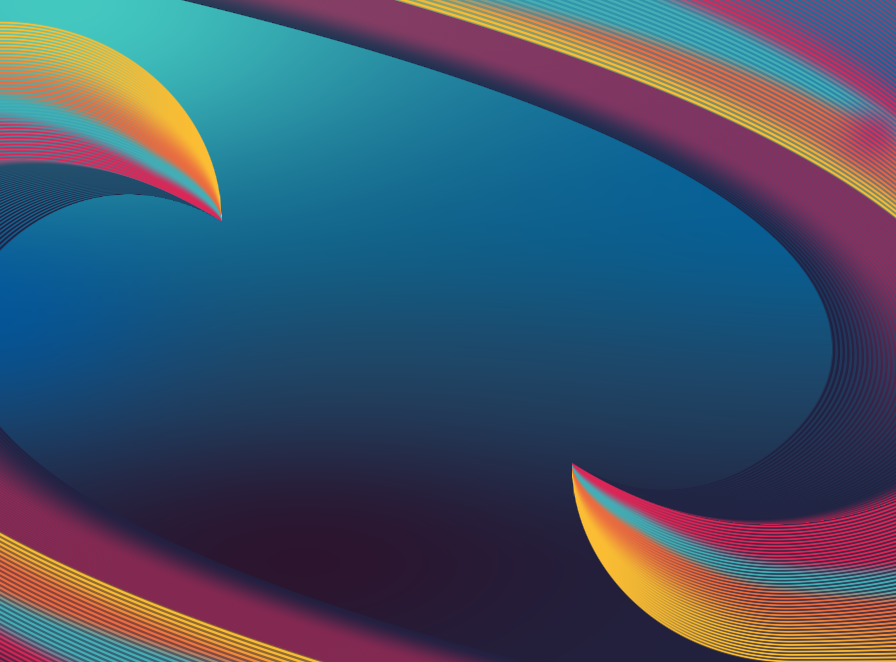
Write a Shadertoy shader that draws this background.

```glsl
#define VIEW vec2(7.68, 5.68)
#define TIP vec2(4.9, 3.97)
#define PIVOT_SUM vec2(6.8, 5.87)
#define BAND_LINES 36.0
#define FAN_LINES 42.0
#define SASH_LINES 24.0

const vec3 NAVY = vec3(0.13, 0.13, 0.26);
const vec3 PLUM = vec3(0.58, 0.17, 0.34);
const vec3 PINK = vec3(0.86, 0.15, 0.34);
const vec3 TEAL = vec3(0.27, 0.68, 0.71);
const vec3 ORANGE = vec3(0.92, 0.42, 0.25);
const vec3 YELLOW = vec3(0.98, 0.74, 0.20);

float glow(vec2 p, vec2 center, vec2 size) {
    vec2 d = (p - center) / size;
    return exp(-dot(d, d));
}

// Soft stripes that fade to their mean when too fine to resolve
float stripes(float phase) {
    float w = fwidth(phase);
    float d = abs(fract(phase) - 0.5);
    float line = 1.0 - smoothstep(0.25 - 0.5 * w, 0.25 + 0.5 * w + 1e-4, d);
    return mix(line, 0.5, smoothstep(0.4, 0.9, w));
}

float edge(float d) {
    return clamp(0.5 + d / max(fwidth(d), 1e-4), 0.0, 1.0);
}

// Upper and lower arms (x, y) of loop t at abscissa x
vec2 loopArms(float x, float t) {
    float right = 7.13 + 1.47 * t;
    float middle = 3.0 + 0.4 * t;
    float s = sqrt(max(right - x, 0.0));
    float tipS = sqrt(right - TIP.x);
    float slope = 1.25 - 0.27 * t;
    float bend = (slope - (TIP.y - middle) / tipS) / pow(tipS, 4.0);
    float upper = middle - (1.4 + 0.26 * t) * s + (0.055 + 0.02 * t) * s * s;
    float lower = middle + s * (slope - bend * s * s * s * s);
    return vec2(upper, lower);
}

// Negative inside loop t, positive outside
float loopSide(vec2 p, float t) {
    vec2 arms = loopArms(p.x, t);
    float beyond = 2.0 * max(p.x - 7.13 - 1.47 * t, 0.0);
    if (p.y < 3.0 + 0.4 * t) return arms.x - p.y + beyond;
    return p.x < TIP.x ? -1.0 : p.y - arms.y + beyond;
}

float loopLevel(vec2 p) {
    float lo = 0.0, hi = 1.0;
    for (int i = 0; i < 15; i++) {
        float mid = 0.5 * (lo + hi);
        if (loopSide(p, mid) > 0.0) lo = mid; else hi = mid;
    }
    return 0.5 * (lo + hi);
}

vec3 backdrop(vec2 p) {
    vec3 c = mix(vec3(0.14, 0.50, 0.61), vec3(0.06, 0.37, 0.53), smoothstep(0.0, 2.2, p.y));
    c = mix(c, vec3(0.13, 0.26, 0.38), smoothstep(1.8, 3.5, p.y));
    c = mix(c, vec3(0.13, 0.13, 0.24), smoothstep(3.1, 4.9, p.y));
    c = mix(c, vec3(0.0, 0.37, 0.62), 0.8 * glow(p, vec2(7.4, 1.2), vec2(2.6, 1.5)));
    c = mix(c, vec3(0.0, 0.32, 0.60), 0.95 * glow(p, vec2(-0.3, 2.6), vec2(1.7, 1.0)));
    c = mix(c, vec3(0.27, 0.80, 0.76), 0.95 * glow(p, vec2(0.5, 0.0), vec2(2.6, 1.5)));
    return mix(c, vec3(0.18, 0.07, 0.17), 0.85 * glow(p, vec2(2.6, 4.8), vec2(2.0, 0.9)));
}

vec3 addRibbon(vec3 c, vec2 p) {
    float outside = edge(loopSide(p, 1.0));
    float lowerHalf = step(3.4, p.y);

    // Main band: dark inner rim turning plum outward
    float t = loopLevel(p);
    float band = edge(loopSide(p, 0.0)) * (1.0 - outside);
    float high = 1.0 - smoothstep(2.2, 4.3, p.y);
    vec3 bandColor = mix(NAVY, PLUM, smoothstep(0.0, 0.55, t) * high);
    bandColor = mix(bandColor, PINK, (1.0 - high) * smoothstep(0.8, 1.0, t));
    float fill = mix(0.12, 0.68, high);
    float bandInk = mix(fill, 1.0, stripes(t * BAND_LINES));
    c = mix(c, bandColor, band * bandInk);

    // Fan: strands spreading from the tip
    float u = max((p.x - TIP.x) / 1.9, 0.0);
    float side = 1.0 - min(u, 1.0);
    float rim = TIP.y + 1.72 * sqrt(1.0 - side * side);
    float inner = loopArms(p.x, 1.0).y;
    float v = clamp((p.y - inner) / max(rim - inner, 0.01), -1.0, 2.0);
    float hue = v - 0.25 * max(u - 0.3, 0.0);
    vec3 fanColor = mix(PINK, TEAL, smoothstep(0.06, 0.2, hue));
    fanColor = mix(fanColor, ORANGE, smoothstep(0.24, 0.36, hue));
    fanColor = mix(fanColor, YELLOW, smoothstep(0.36, 0.75, hue));
    float fanFill = mix(1.0, 0.25, smoothstep(0.1, 0.9, u));
    float fanInk = mix(fanFill, 1.0, stripes(v * FAN_LINES));
    c = mix(c, fanColor, outside * lowerHalf * edge(1.0 - v) * fanInk);

    // Sash: strands lying beyond the band
    float e = loopArms(p.x, 1.0).x - p.y;
    float tealStart = 0.2 + 0.13 * (p.x - 4.1);
    vec3 sashColor = mix(YELLOW, ORANGE, smoothstep(0.03, 0.3, e));
    sashColor = mix(sashColor, TEAL, smoothstep(tealStart - 0.1, tealStart + 0.1, e));
    float pinkMix = smoothstep(0.72, 0.95, e);
    pinkMix = max(pinkMix, 0.9 * glow(p, vec2(7.5, 1.15), vec2(0.28, 0.25)));
    sashColor = mix(sashColor, PINK, pinkMix);
    float far = smoothstep(0.9, 1.25, e);
    float sashInk = mix(mix(0.5, 0.0, far), mix(1.0, 0.6, far), stripes(e * SASH_LINES));
    return mix(c, sashColor, outside * (1.0 - lowerHalf) * sashInk);
}

void mainImage(out vec4 fragColor, in vec2 fragCoord) {
    vec2 uv = fragCoord / iResolution.xy;
    vec2 p = vec2(uv.x, 1.0 - uv.y) * VIEW;
    vec3 color = addRibbon(backdrop(p), p);
    color = addRibbon(color, PIVOT_SUM - p);
    fragColor = vec4(color, 1.0);
}
```
